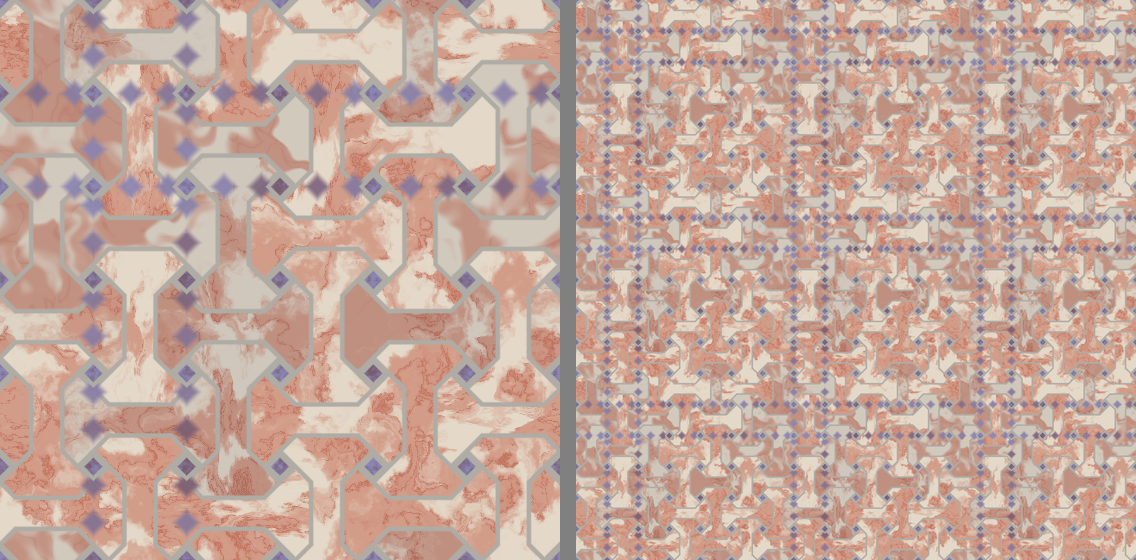
Left: one tile. Right: repeated 3 by 3.
This pattern is drawn by a Shadertoy shader. Its source:

```glsl
const float REPEATS = 6.0;          // cells across and down
const float GROUT_HALF = 0.024;     // half line width, in cells
const float INSET_SIZE = 0.097;     // half diagonal of the small diamonds
const float FRAME_SIZE = 0.155;     // half diagonal of their frames
const vec2 GHOST_STEPS = vec2(0.4, 0.8);
const vec2 GHOST_COLUMNS = vec2(1.0, 2.0);
const vec2 GHOST_ROWS = vec2(4.0, 5.0);
const vec3 CREAM = vec3(0.895, 0.850, 0.785);
const vec3 ROSE = vec3(0.825, 0.615, 0.535);
const vec3 VEIN = vec3(0.735, 0.385, 0.305);
const vec3 MUTED = vec3(0.91, 0.92, 0.94);
const vec3 GROUT = vec3(0.685, 0.675, 0.650);
const vec3 PLUM = vec3(0.47, 0.36, 0.44);
const vec3 VIOLET = vec3(0.54, 0.52, 0.70);

float hash(vec2 p) {
    vec3 h = fract(p.xyx * 0.1031);
    h += dot(h, h.yzx + 33.33);
    return fract((h.x + h.y) * h.z);
}

float noise(vec2 p) {
    vec2 i = floor(p), f = p - i;
    f = f * f * f * (f * (f * 6.0 - 15.0) + 10.0);
    return mix(mix(hash(i), hash(i + vec2(1, 0)), f.x),
               mix(hash(i + vec2(0, 1)), hash(i + vec2(1, 1)), f.x), f.y);
}

float fbm(vec2 p, int octaves) {
    float sum = 0.0, total = 0.0, gain = 0.5;
    for (int k = 0; k < octaves; k++) {
        sum += gain * noise(p);
        total += gain;
        gain *= 0.52;
        p = mat2(1.6, 1.2, -1.2, 1.6) * p + 11.7;
    }
    return sum / total;
}

// Bobbin with its long axis along y, centred on the origin
float bobbin(vec2 p) {
    vec2 q = abs(p);
    float waist = min(q.x - 1.0 / 6.0, (q.x - q.y + 1.0 / 6.0) * 0.7071);
    float flange = max(q.y - 5.0 / 6.0, (q.x + q.y - 7.0 / 6.0) * 0.7071);
    return max(waist, flange);
}

// Stone with its own grain, tint and polish for every tile
vec3 marble(vec2 p, vec2 id) {
    bool wornZone = id.x < 3.0 && id.y > 2.0;
    bool polished = hash(id + 41.0) < (wornZone ? 0.65 : 0.08);
    int octaves = polished ? 2 : 6;
    float streak = step(0.65, hash(id + 73.0));
    vec2 offset = 64.0 * vec2(hash(id + 5.0), hash(id + 19.0));
    vec2 q = p * vec2(mix(2.3, 4.5, streak), 2.1) + offset;
    vec2 warp = vec2(fbm(q + 7.3, octaves), fbm(q + 31.7, octaves)) - 0.5;
    float shift = 0.16 * (hash(id + 87.0) - 0.5);
    float body = smoothstep(0.33, 0.62, fbm(q + 2.4 * warp, octaves) + shift);
    float ridge = abs(fbm(q * 1.2 + 3.0 * warp + 13.0, octaves) - 0.5);
    float vein = exp(-ridge * 38.0) * smoothstep(0.1, 0.8, body);
    vec3 color = mix(CREAM, ROSE, body);
    color = mix(color, VEIN, vein * (polished ? 0.25 : 0.75));
    float mute = polished ? 0.9 : smoothstep(0.5, 0.8, hash(id + 57.0));
    return color * mix(vec3(1.0), MUTED, mute);
}

// Diamond distance to the soft spots along one lattice line
float ghost(float along, float across, vec2 lines) {
    float line = round(across);
    if (line != lines.x && line != lines.y) return 1.0;
    vec2 gaps = abs(fract(along) - GHOST_STEPS);
    return min(gaps.x, gaps.y) + abs(across - line);
}

void mainImage(out vec4 fragColor, in vec2 fragCoord) {
    vec2 grid = fragCoord / iResolution.xy * REPEATS;
    float aa = REPEATS / min(iResolution.x, iResolution.y);

    // Choose between this cell's bobbin and the neighbour reaching into it
    vec2 cell = floor(grid), p = grid - cell - 0.5;
    bool upright = mod(cell.x + cell.y, 2.0) > 0.5;
    vec2 side = upright ? vec2(p.x < 0.0 ? -1.0 : 1.0, 0.0)
                        : vec2(0.0, p.y < 0.0 ? -1.0 : 1.0);
    vec2 own = upright ? p : p.yx;
    vec2 other = upright ? (p - side).yx : p - side;
    float ownDist = bobbin(own), otherDist = bobbin(other);
    bool useOwn = ownDist < otherDist;
    vec2 id = mod(useOwn ? cell : cell + side, REPEATS);
    vec3 color = marble(useOwn ? own : other, id);

    // Grout between the tiles
    float edge = min(ownDist, otherDist) + GROUT_HALF;
    color = mix(color, GROUT, smoothstep(-aa, aa, edge));

    // Soft spots over the grout, kept clear of the framed insets
    vec2 node = round(grid), local = grid - node;
    float corner = abs(local.x) + abs(local.y);
    float spot = min(ghost(grid.y, grid.x, GHOST_COLUMNS),
                     ghost(grid.x, grid.y, GHOST_ROWS));
    float tone = hash(mod(node, REPEATS) + 29.0);
    float cover = smoothstep(0.19, 0.07, spot)
                * smoothstep(FRAME_SIZE - aa, FRAME_SIZE + aa, corner);
    color = mix(color, mix(PLUM, VIOLET, tone), 0.9 * cover);

    // Speckled diamond insets
    float speckle = fbm(local * 22.0 + 40.0 * tone, 3) - 0.5;
    vec3 inset = mix(PLUM, VIOLET, clamp(tone + 1.6 * speckle, 0.0, 1.0));
    color = mix(color, inset, smoothstep(aa, -aa, corner - INSET_SIZE));
    fragColor = vec4(color, 1.0);
}
```
